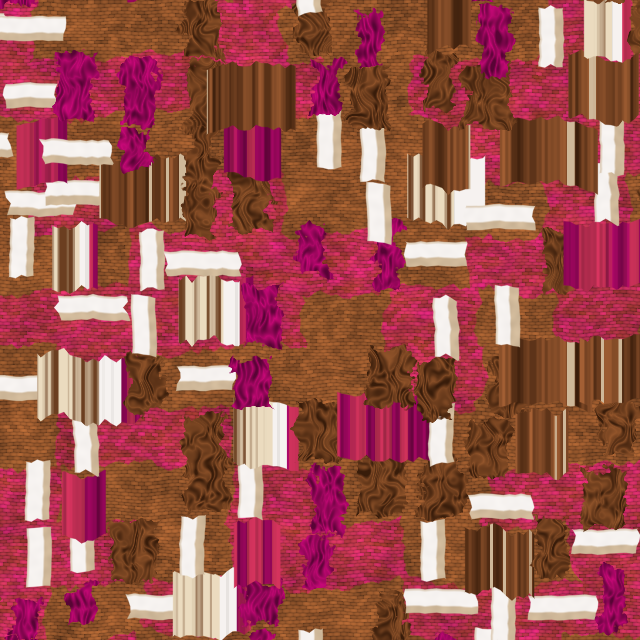
Write a WebGL 1 fragment shader that draws this texture.

```glsl
precision highp float;
uniform vec2 u_resolution;
// Textile collage: a ground of brown and rose weave in ragged blocks, overlaid
// with scattered striped patches, shaggy tufts and pale bars. One object at most
// is placed per grid cell; zigzag offsets cut the jagged edges.

#define GRID 11.0
#define ROSE_SHARE 0.41
#define JAG 0.011
#define SWAY 0.020
#define SOFT 0.0013
#define THREADS vec2(95.0, 185.0)
#define BROWN vec3(0.56, 0.325, 0.165)
#define DARK_BROWN vec3(0.22, 0.11, 0.04)
#define ROSE vec3(0.70, 0.19, 0.29)
#define MAGENTA vec3(0.72, 0.03, 0.43)
#define BEIGE vec3(0.81, 0.72, 0.60)
#define WHITE vec3(0.965, 0.95, 0.94)

float hash(vec2 p) {
  vec3 q = fract(p.xyx * vec3(0.1031, 0.1030, 0.0973));
  q += dot(q, q.yzx + 33.33);
  return fract((q.x + q.y) * q.z);
}

float corner(vec2 cell, vec2 offset) {
  float angle = 6.2832 * hash(cell);
  return dot(vec2(cos(angle), sin(angle)), offset);
}

// Gradient noise, about -0.7 to 0.7
float noise(vec2 p) {
  vec2 i = floor(p), f = p - i, s = f * f * (3.0 - 2.0 * f), e = vec2(1.0, 0.0);
  return mix(mix(corner(i, f), corner(i + e, f - e), s.x),
             mix(corner(i + e.yx, f - e.yx), corner(i + 1.0, f - 1.0), s.x), s.y);
}

// Random steps along a line; edge = 0 gives a zigzag, near 1 gives crisp bands
float bands(float x, float seed, float edge) {
  float i = floor(x), f = x - i;
  float t = clamp((f - edge) / (1.0 - edge), 0.0, 1.0);
  return mix(hash(vec2(i, seed)), hash(vec2(i + 1.0, seed)), t);
}

float ragged(float x, float seed) {
  return JAG * (bands(x * 110.0, seed, 0.0) - 0.5) + SWAY * (bands(x * 30.0, seed + 5.0, 0.0) - 0.5);
}

float box(vec2 p, vec2 halfSize) {
  vec2 d = halfSize - abs(p);
  return smoothstep(-SOFT, SOFT, min(d.x, d.y));
}

// Offset stitches in rows, tinted per stitch
vec3 weave(vec2 p, float rose) {
  vec2 q = (p + vec2(0.0, 0.005 * noise(p * 20.0))) * THREADS;
  q.x += 0.5 * mod(floor(q.y), 2.0);
  vec2 f = fract(q) - 0.5;
  float thread = 1.0 - dot(f * f, vec2(1.4, 2.4));
  float stitch = hash(floor(q)) - 0.5;
  float shade = 0.71 + 0.38 * thread + 0.24 * stitch + 0.20 * noise(p * 15.0) + 0.16 * noise(p * 60.0);
  vec3 pink = ROSE + vec3(0.05, -0.06, 0.12) * (stitch + noise(p * vec2(22.0, 50.0)));
  return mix(BROWN, pink, rose) * shade;
}

// Ground blocks in staggered rows
float roseBlock(vec2 q) {
  float row = floor(q.y * GRID);
  float column = floor(q.x * 7.5 + 3.0 * hash(vec2(row, 4.0)));
  return step(hash(vec2(column, row) + 17.0), ROSE_SHARE);
}

// Brightness of tangled strands
float strands(vec2 p, float curl) {
  vec2 q = p + curl * vec2(noise(p * 32.0), noise(p * 32.0 + 40.0));
  float ridge = 1.0 - 2.2 * abs(noise(q * vec2(125.0, 42.0)));
  return clamp(0.65 * ridge + 0.45 * noise(q * vec2(75.0, 45.0) + 9.0) + 0.1, 0.0, 1.0);
}

// Vertical stripes; u runs from -1 to 1 across the patch
vec3 stripes(float x, float u, float kind, float seed) {
  float broad = bands(x * 75.0, seed, 0.75);
  float tone = 0.45 * broad + 0.55 * bands(x * 210.0, seed + 3.0, 0.5);
  float accent = smoothstep(0.87, 0.92, bands(x * 150.0, seed + 7.0, 0.6));
  vec3 brown = mix(mix(DARK_BROWN, vec3(0.68, 0.40, 0.22), tone), BEIGE, accent);
  vec3 pink = mix(MAGENTA * 0.5, MAGENTA * 1.1, tone);
  pink = mix(pink, ROSE * (0.75 + 0.5 * tone), 0.85 * smoothstep(0.5, 0.6, broad));
  vec3 cream = mix(BROWN * 0.75, vec3(0.92, 0.86, 0.75), smoothstep(0.12, 0.58, tone));
  cream = mix(cream, WHITE - 0.06 * accent, smoothstep(0.18, 0.22, u));
  cream = mix(cream, pink, smoothstep(0.62, 0.65, u) * step(0.8, kind));
  return kind < 0.42 ? brown : (kind < 0.66 ? pink : cream);
}

void main() {
  vec2 p = gl_FragCoord.xy / u_resolution.y;

  // Ground weave, with block edges averaged over four samples
  vec2 q = p + vec2(ragged(p.y, 2.0), ragged(p.x, 1.0)) + 0.025 * noise(p * 6.0);
  float rose = 0.0;
  for (int k = 0; k < 4; k++) {
    float n = float(k);
    rose += 0.25 * roseBlock(q + SOFT * (vec2(mod(n, 2.0), floor(n / 2.0)) - 0.5));
  }
  vec3 color = weave(p, rose);

  // Shared materials
  vec3 shag = mix(MAGENTA * 0.48, MAGENTA * 1.12, strands(p, 0.014));
  vec3 curls = mix(DARK_BROWN, BROWN * 1.05, strands(p + 3.0, 0.035));
  vec2 fray = 0.022 * vec2(noise(p * 38.0), noise(p * 38.0 + 70.0)) + 0.008 * noise(p * 150.0);
  float lint = 0.05 * noise(p * 70.0);

  // Scattered objects
  for (int j = -1; j <= 1; j++) {
    for (int i = -1; i <= 1; i++) {
      vec2 id = floor(p * GRID) + vec2(float(i), float(j));
      float kind = hash(id + 31.0), size = hash(id + 57.0), look = hash(id + 83.0);
      vec2 jitter = vec2(hash(id + 101.0), hash(id + 139.0)) - 0.5;
      vec2 d = p - (id + 0.5 + 0.45 * jitter) / GRID;
      float seed = floor(look * 90.0);
      if (kind < 0.16) {
        float halfWidth = mix(0.034, 0.085, size * size);
        vec2 cut = d + vec2(0.0, ragged(p.x, seed));
        color = mix(color, stripes(p.x, d.x / halfWidth, look, seed), box(cut, vec2(halfWidth, 0.050)));
      } else if (kind < 0.33) {
        color = mix(color, shag, box(d + fray, vec2(0.016 + 0.014 * size, 0.030 + 0.025 * look)));
      } else if (kind < 0.54) {
        color = mix(color, curls, box(d + fray, vec2(0.022 + 0.018 * size, 0.046)));
      } else if (kind < 0.81) {
        // Bars: x runs across, y along; the beige edge lies right or below
        vec2 bar = look < 0.52 ? d : vec2(-d.y, d.x);
        float halfLength = look < 0.52 ? 0.046 : 0.040 + 0.018 * size;
        bar += vec2(0.2 * ragged(bar.y, seed), 0.6 * ragged(bar.x, seed));
        float edge = 0.004 + 0.004 * size;
        vec3 pale = mix(WHITE, BEIGE * (1.0 + lint), smoothstep(edge - 0.002, edge + 0.002, bar.x));
        pale = mix(pale, BEIGE, 0.6 * smoothstep(0.014, 0.018, -bar.x));
        color = mix(color, pale + 0.4 * lint, box(bar, vec2(0.019, halfLength)));
      }
    }
  }
  gl_FragColor = vec4(clamp(color, 0.0, 1.0), 1.0);
}
```
